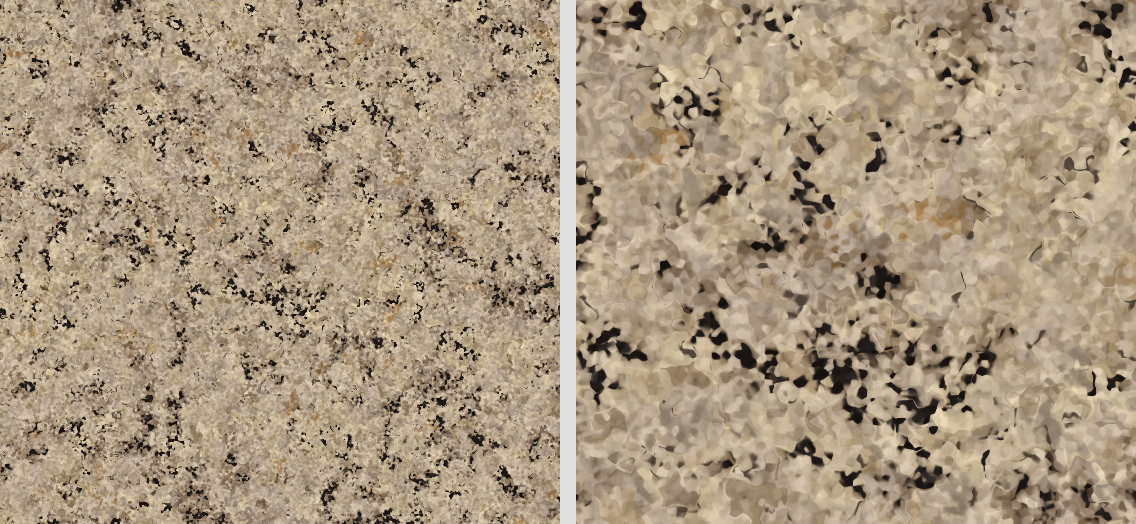
Left: the whole. Right: its middle third, enlarged.
A Shadertoy shader for this texture:

```glsl
vec2 hash2(vec2 p) {
    vec3 q = fract(p.xyx * vec3(0.1031, 0.1030, 0.0973));
    q += dot(q, q.yzx + 33.33);
    return fract((q.xx + q.yz) * q.zy);
}

// Smooth cellular noise: random cell values blended by distance
float softCells(vec2 p) {
    vec2 id = floor(p);
    float sum = 0.0, total = 0.0;
    for (int y = -1; y <= 1; y++)
    for (int x = -1; x <= 1; x++) {
        vec2 cell = id + vec2(x, y);
        vec2 away = p - cell - hash2(cell);
        float weight = exp(-8.0 * dot(away, away));
        sum += weight * hash2(cell + 37.7).x;
        total += weight;
    }
    return sum / total;
}

vec3 mineral(vec2 cell) {
    vec2 h = hash2(cell + 11.3);
    vec3 color = vec3(0.76, 0.69, 0.60);
    if (h.x > 0.44) color = vec3(0.81, 0.74, 0.61);
    if (h.x > 0.58) color = vec3(0.65, 0.58, 0.51);
    if (h.x > 0.80) color = vec3(0.69, 0.60, 0.47);
    if (h.x > 0.93) color = vec3(0.54, 0.45, 0.35);
    return color + (h.y - 0.5) * 0.10;
}

// Crystal grains with slightly melted borders
vec3 grains(vec2 p) {
    vec2 id = floor(p);
    vec3 sum = vec3(0.0);
    float total = 0.0;
    for (int y = -1; y <= 1; y++)
    for (int x = -1; x <= 1; x++) {
        vec2 cell = id + vec2(x, y);
        vec2 away = p - cell - hash2(cell);
        float weight = exp(-22.0 * dot(away, away));
        sum += weight * mineral(cell);
        total += weight;
    }
    return sum / total;
}

// Distance to scattered, turned ellipses that gather in loose clusters
float flecks(vec2 p, float share, float size) {
    vec2 id = floor(p);
    float nearest = 1.0;
    for (int y = -1; y <= 1; y++)
    for (int x = -1; x <= 1; x++) {
        vec2 cell = id + vec2(x, y);
        vec2 look = hash2(cell + 71.3);
        float cluster = sin(cell.x * 0.5 + 2.0 * sin(cell.y * 0.4)) * sin(cell.y * 0.45 + 1.0);
        if (look.x > share * (1.0 + 0.6 * cluster)) continue;
        float angle = look.y * 6.283;
        vec2 shape = hash2(cell + 5.9);
        vec2 radius = size * mix(0.45, 1.0, shape.x) * vec2(1.0 + shape.y, 0.85 - 0.3 * shape.y);
        vec2 q = p - cell - hash2(cell);
        q = mat2(cos(angle), sin(angle), -sin(angle), cos(angle)) * q;
        nearest = min(nearest, (length(q / radius) - 1.0) * radius.y);
    }
    return nearest;
}

void mainImage(out vec4 fragColor, in vec2 fragCoord) {
    vec2 p = fragCoord / iResolution.y;
    float fine = softCells(p * 210.0 + 9.0) - 0.5;
    float medium = softCells(p * 95.0 + 41.0) - 0.5;
    float cloud = softCells(p * 13.0 + 63.0) - 0.5;
    vec2 ragged = p + 0.022 * vec2(medium, softCells(p * 120.0 + 83.0) - 0.5);

    // Feldspar ground: coarse and small grains
    vec3 color = mix(grains(ragged * 68.0), grains(ragged * 130.0 + 19.0), 0.4);
    color += 0.15 * fine + 0.07 * medium;
    color += cloud * vec3(0.04, 0.04, 0.01);

    // Grey quartz and amber stains
    float quartz = flecks(ragged * 24.0 + 31.0, 0.30, 0.26) + 0.15 * fine;
    color = mix(color, vec3(0.52, 0.46, 0.40) + 0.1 * fine, 0.6 * smoothstep(0.08, -0.08, quartz));
    float amber = flecks(ragged * 17.0 + 57.0, 0.13, 0.21) + 0.25 * fine;
    color = mix(color, vec3(0.64, 0.45, 0.22) + 0.15 * fine, 0.55 * smoothstep(0.10, -0.12, amber));

    // Black mica inside brown halos
    float mica = flecks(ragged * 27.0 + 3.0, 0.40, 0.21) + 0.30 * fine + 0.15 * medium;
    float halo = smoothstep(0.20, 0.0, mica + 0.3 * cloud);
    color = mix(color, vec3(0.43, 0.34, 0.25) + 0.2 * fine, 0.55 * halo);
    color = mix(color, vec3(0.15, 0.13, 0.12) + 0.15 * fine, smoothstep(0.05, -0.05, mica));

    // Small dark chips
    float chips = flecks(ragged * 58.0 + 77.0, 0.22, 0.19) + 0.2 * fine;
    color = mix(color, vec3(0.25, 0.20, 0.16), 0.85 * smoothstep(0.08, -0.08, chips));

    fragColor = vec4(clamp(color, 0.0, 1.0), 1.0);
}
```
